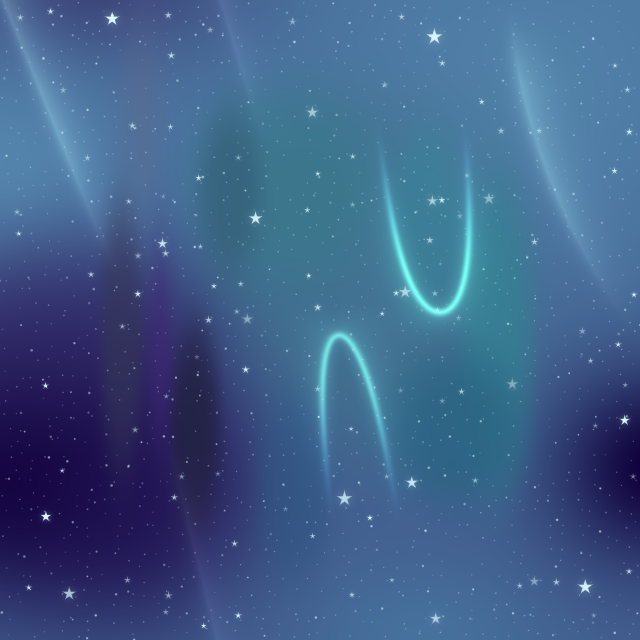
Reproduce this background procedurally as a WebGL 1 fragment shader.

```glsl
precision highp float;
// Night sky with dark violet clouds, teal aurora folds and scattered stars.

uniform vec2 u_resolution;

vec2 hash2(vec2 p) {
  vec2 k = vec2(dot(p, vec2(127.1, 311.7)), dot(p, vec2(269.5, 183.3)));
  return fract(sin(k) * 43758.5);
}

// Soft elliptical cloud, 1 at its centre.
float cloud(vec2 p, vec2 center, vec2 radius) {
  vec2 d = (p - center) / radius;
  return exp(-dot(d, d));
}

// Cloud with a flat middle and a firmer rim.
float veil(vec2 p, vec2 center, vec2 radius) {
  vec2 d = (p - center) / radius;
  float r2 = dot(d, d);
  return exp(-r2 * r2);
}

// Distance to a leaning U that opens along +y from the origin.
float foldDistance(vec2 p, float width, float height, float lean) {
  float x = (p.x - lean * p.y) / width;
  float e = exp(-p.y / height);
  vec2 slope = vec2(2.0 * x / width, -2.0 * x * lean / width - e / height);
  return abs(x * x - 1.0 + e) / max(length(slope), 0.001);
}

// Glowing fold that dims towards its open ends.
vec3 foldGlow(vec2 p, float width, float height, float lean) {
  float d = foldDistance(p, width, height, lean);
  float fade = 1.0 - smoothstep(0.05, 0.31, p.y);
  float light = 0.65 * exp(-d * d / 0.00003) + 0.4 * exp(-d / 0.014);
  vec3 tint = mix(vec3(0.14, 0.33, 0.42), vec3(0.22, 0.52, 0.38), fade);
  return tint * light * fade * smoothstep(-0.07, -0.01, p.y);
}

// Thin ray around a signed offset, sharper on its left side.
float ray(float offset, float width) {
  return exp(-abs(offset) / (offset < 0.0 ? width * 0.6 : width * 1.8));
}

// Signed distance to a five-pointed star.
float starDistance(vec2 p, float radius) {
  float a = mod(atan(p.x, p.y) + 0.6283, 1.2566) - 0.6283;
  vec2 q = length(p) * vec2(cos(a), abs(sin(a)));
  return dot(q - vec2(radius, 0.0), vec2(0.327, 0.946));
}

// One star per occupied grid cell; size and brightness vary.
float starLayer(vec2 p, float cells, float radius, float density, float pointed) {
  vec2 id = floor(p * cells);
  vec2 seed = hash2(id + cells);
  vec2 look = hash2(id + cells + 57.0);
  vec2 d = p - (id + 0.15 + 0.7 * seed) / cells;
  float size = radius * mix(0.6, 1.0, look.x);
  float soft = max(0.0009, 0.8 / u_resolution.y);
  float edge = mix(length(d) - size, starDistance(d, size), pointed);
  float shape = 1.0 - smoothstep(-soft, soft, edge);
  float halo = 0.18 * pointed * exp(-dot(d, d) / (size * size));
  return (shape + halo) * mix(0.35, 1.0, look.y) * step(hash2(id + 19.0).x, density);
}

void main() {
  vec2 p = gl_FragCoord.xy / u_resolution;

  // Blue sky with paler upper patches
  vec3 color = mix(vec3(0.26, 0.37, 0.56), vec3(0.29, 0.45, 0.62), smoothstep(0.1, 0.9, p.y));
  color = mix(color, vec3(0.34, 0.54, 0.69), 0.8 * cloud(p, vec2(0.0, 0.73), vec2(0.16, 0.17)));
  color = mix(color, vec3(0.32, 0.51, 0.66), 0.8 * cloud(p, vec2(0.84, 0.88), vec2(0.3, 0.25)));
  color = mix(color, vec3(0.28, 0.46, 0.63), 0.8 * cloud(p, vec2(0.66, 0.0), vec2(0.2, 0.13)));
  color = mix(color, vec3(0.22, 0.22, 0.44), 0.8 * cloud(p, vec2(0.16, 1.03), vec2(0.22, 0.12)));

  // Violet night on both sides
  color = mix(color, vec3(0.19, 0.14, 0.40), 0.85 * veil(p, vec2(0.11, 0.36), vec2(0.34, 0.27)));
  color = mix(color, vec3(0.07, 0.01, 0.24), 0.95 * cloud(p, vec2(0.03, 0.24), vec2(0.25, 0.18)));
  color = mix(color, vec3(0.12, 0.06, 0.32), 0.6 * cloud(p, vec2(0.21, 0.18), vec2(0.16, 0.17)));
  color = mix(color, vec3(0.06, 0.0, 0.23), cloud(p, vec2(1.03, 0.27), vec2(0.16, 0.15)));

  // Teal aurora curtains
  color = mix(color, vec3(0.25, 0.45, 0.56), 0.75 * veil(p, vec2(0.57, 0.56), vec2(0.24, 0.29)));
  color = mix(color, vec3(0.22, 0.47, 0.54), 0.7 * veil(p, vec2(0.45, 0.71), vec2(0.15, 0.16)));
  color = mix(color, vec3(0.20, 0.36, 0.46), 0.65 * veil(p, vec2(0.36, 0.70), vec2(0.05, 0.13)));
  color = mix(color, vec3(0.20, 0.50, 0.57), 0.8 * veil(p, vec2(0.775, 0.48), vec2(0.06, 0.25)));
  color = mix(color, vec3(0.16, 0.39, 0.51), 0.8 * veil(p, vec2(0.71, 0.33), vec2(0.11, 0.12)));
  color = mix(color, vec3(0.22, 0.52, 0.60), 0.6 * veil(p, vec2(0.67, 0.65), vec2(0.065, 0.15)));
  color = mix(color, vec3(0.18, 0.34, 0.52), 0.6 * veil(p, vec2(0.46, 0.24), vec2(0.06, 0.15)));

  // Smoky columns and a violet strand
  color = mix(color, vec3(0.20, 0.21, 0.34), 0.65 * veil(p, vec2(0.19, 0.47), vec2(0.035, 0.21)));
  color = mix(color, vec3(0.13, 0.13, 0.25), 0.8 * veil(p, vec2(0.305, 0.33), vec2(0.04, 0.16)));
  color = mix(color, vec3(0.25, 0.15, 0.46), 0.6 * cloud(p, vec2(0.25, 0.46), vec2(0.018, 0.14)));
  color = mix(color, vec3(0.36, 0.41, 0.56), 0.5 * cloud(p, vec2(0.22, 0.82), vec2(0.035, 0.15)));

  // Long pale rays
  float top = 1.0 - p.y;
  float leftRay = ray(p.x - 0.005 - 0.41 * top, 0.015) * smoothstep(0.46, 0.2, top);
  float rightRay = ray(p.x - 0.797 - 0.05 * top - 0.62 * top * top, 0.018)
    * smoothstep(0.0, 0.15, top) * smoothstep(0.54, 0.28, top);
  float faintRay = ray(p.x - 0.345 - 0.30 * top, 0.012) * smoothstep(0.25, 0.05, top)
    + ray(p.x - 0.29 - 0.25 * (top - 0.8), 0.015) * smoothstep(0.65, 0.85, top);
  color += vec3(0.13, 0.16, 0.13) * (leftRay + rightRay) + vec3(0.06, 0.06, 0.07) * faintRay;

  // Bright cup and arch
  color += foldGlow(p - vec2(0.6875, 0.512), 0.0703, 0.1107, -0.1);
  color += 0.85 * foldGlow(vec2(p.x - 0.530, 0.476 - p.y), 0.0547, 0.130, 0.14);

  // Stars from dust to large points
  float stars = 0.45 * starLayer(p, 47.0, 0.0012, 0.65, 0.0);
  stars += 0.7 * starLayer(p + 0.013, 29.0, 0.0019, 0.4, 0.0);
  stars += 0.9 * starLayer(p, 17.0, 0.0052, 0.3, 1.0);
  stars += starLayer(p, 7.0, 0.0125, 0.38, 1.0);
  color = mix(color, vec3(0.85, 0.97, 1.0), clamp(stars, 0.0, 1.0));

  gl_FragColor = vec4(color, 1.0);
}
```
